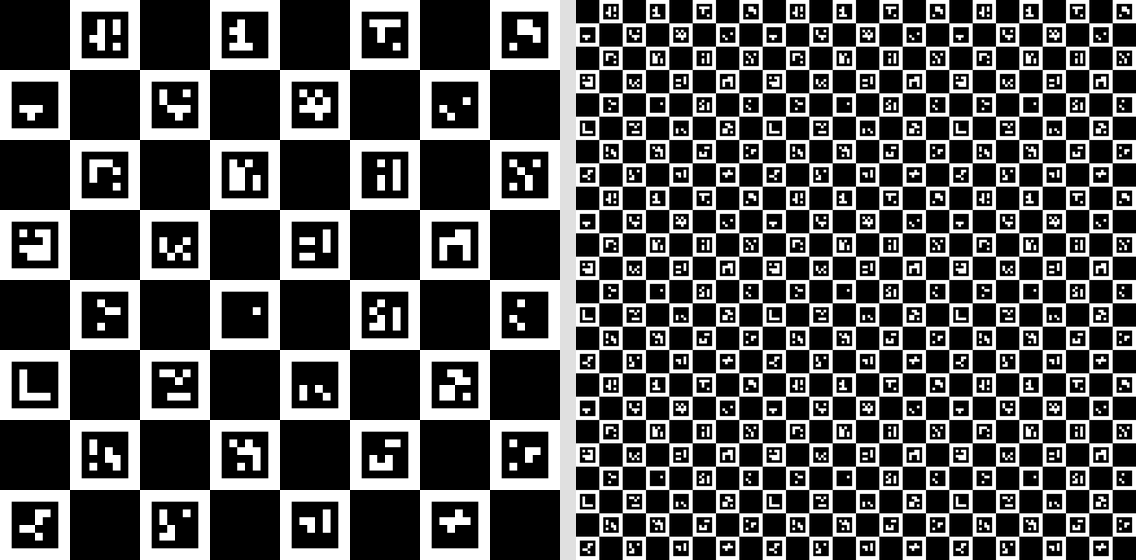
Left, the tile; right, the same tile 3 across and 3 down.
This pattern is drawn by a WebGL 2 fragment shader. Its source:

```glsl
#version 300 es
precision highp float;
// Calibration board: a checkerboard whose white squares each hold a black
// square marker with a grid of white code bits. The bits come from an integer
// hash per cell, and every edge is smoothed by its coverage of one pixel.

#define CELLS 8.0          // checker squares per side, even so that it tiles
#define MARKER_SIZE 0.66667 // marker side as a share of its square
#define MODULES 6.0        // modules per marker side, border included
#define BORDER 1           // black border, in modules
#define BIT_DENSITY 0.43   // share of code bits that are white
#define SEED 37u           // picks another set of codes

uniform vec2 u_resolution;
out vec4 fragColor;

const vec3 INK = vec3(0.0);
const vec3 PAPER = vec3(1.0);

float hash(uvec2 cell, uvec2 module) {
    uint h = cell.x + 8u * cell.y + 64u * module.x + 512u * module.y + 4096u * SEED;
    h = (h ^ (h >> 16)) * 0x7feb352du;
    h = (h ^ (h >> 15)) * 0x846ca68bu;
    h ^= h >> 16;
    return float(h >> 8) / 16777216.0;
}

// White code bit of one module; the border stays black.
float codeBit(ivec2 cell, ivec2 module) {
    int last = int(MODULES) - 1 - BORDER;
    if (any(lessThan(module, ivec2(BORDER))) || any(greaterThan(module, ivec2(last)))) return 0.0;
    return step(hash(uvec2(cell), uvec2(module)), BIT_DENSITY);
}

// Blend the four nearest modules over one pixel, so equal neighbours join.
float codeBits(ivec2 cell, vec2 p, vec2 pixel) {
    vec2 q = p - 0.5;
    ivec2 m = ivec2(floor(q));
    vec2 w = clamp((fract(q) - 0.5) / pixel + 0.5, 0.0, 1.0);
    float low = mix(codeBit(cell, m), codeBit(cell, m + ivec2(1, 0)), w.x);
    float high = mix(codeBit(cell, m + ivec2(0, 1)), codeBit(cell, m + ivec2(1, 1)), w.x);
    return mix(low, high, w.y);
}

// Smoothed checkerboard: 1 where the cell indices add up to an even number.
float checker(vec2 p, vec2 pixel) {
    vec2 edgeDistance = 0.5 - abs(fract(p) - 0.5);
    vec2 parity = 1.0 - 2.0 * mod(floor(p), 2.0);
    vec2 side = parity * clamp(2.0 * edgeDistance / pixel, 0.0, 1.0);
    return 0.5 + 0.5 * side.x * side.y;
}

// Coverage of the centred marker square.
float markerSquare(vec2 local, vec2 pixel) {
    vec2 inside = 0.5 * MARKER_SIZE - abs(local - 0.5);
    vec2 cover = clamp(inside / pixel + 0.5, 0.0, 1.0);
    return cover.x * cover.y;
}

void main() {
    vec2 board = gl_FragCoord.xy / u_resolution * CELLS;
    vec2 pixel = CELLS / u_resolution;
    ivec2 cell = ivec2(mod(floor(board), CELLS));
    vec2 local = fract(board);

    // Marker coordinates, counted in modules
    float moduleScale = MODULES / MARKER_SIZE;
    vec2 markerPos = (local - 0.5) * moduleScale + 0.5 * MODULES;
    float bits = codeBits(cell, markerPos, pixel * moduleScale);

    // Black markers on white squares, then white bits on the markers
    float light = checker(board, pixel) * (1.0 - markerSquare(local, pixel) * (1.0 - bits));
    fragColor = vec4(mix(INK, PAPER, light), 1.0);
}
```
